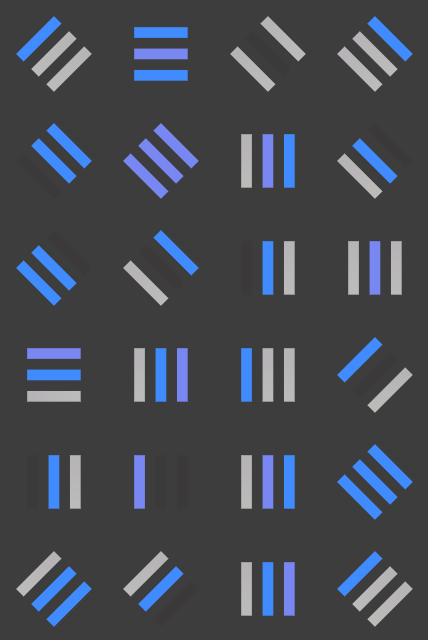
Give the GLSL for this pattern, as a Shadertoy shader.

```glsl
// Four columns of square cells on charcoal, each holding three parallel bars.
// A sine hash per cell turns the trio by a multiple of 45 degrees, and a hash
// per bar picks blue, violet, grey or a nearly hidden dark tone.

const float COLUMNS = 4.0;
const vec2 CELL_CENTER = vec2(0.504);       // in cells, from the top left
const float BAR_PITCH = 0.2;                // lengths in cell widths
const vec2 BAR_HALF_SIZE = vec2(0.05, 0.25);
const float EIGHTH_TURN = 0.78539816;
const float SEED = 3.7;

const vec3 BACKGROUND = vec3(0.240, 0.239, 0.239);
const vec3 BLUE = vec3(0.250, 0.550, 1.000);
const vec3 VIOLET = vec3(0.470, 0.530, 0.950);
const vec3 GREY = vec3(0.735, 0.733, 0.727);
const vec3 GREY_SHADE = vec3(0.718, 0.704, 0.720);
const vec3 DARK = vec3(0.230, 0.222, 0.222);

// Cumulative shares of the random choices
const vec3 TURN_SHARES = vec3(0.38, 0.71, 0.96);   // upright, left, right, flat
const vec3 COLOR_SHARES = vec3(0.35, 0.53, 0.81);  // blue, violet, grey, dark

float hash(vec2 p) {
    return fract(sin(dot(p, vec2(127.1, 311.7)) + SEED) * 43758.5453);
}

float boxDistance(vec2 p, vec2 halfSize) {
    vec2 d = abs(p) - halfSize;
    return length(max(d, 0.0)) + min(max(d.x, d.y), 0.0);
}

// Angle of the trio in one cell
float cellAngle(vec2 cell) {
    float h = hash(cell);
    float steps = h < TURN_SHARES.x ? 0.0
                : h < TURN_SHARES.y ? 1.0
                : h < TURN_SHARES.z ? -1.0 : 2.0;
    return steps * EIGHTH_TURN;
}

// Flat colour of a bar; grey carries a faint shade along its length
vec3 barColor(vec2 cell, float index, float along) {
    float h = hash(cell + vec2(17.0, 41.0) * (index + 2.0));
    if (h < COLOR_SHARES.x) return BLUE;
    if (h < COLOR_SHARES.y) return VIOLET;
    if (h < COLOR_SHARES.z) return mix(GREY, GREY_SHADE, smoothstep(-0.25, 0.25, along));
    return DARK;
}

void mainImage(out vec4 fragColor, in vec2 fragCoord) {
    // Square cells counted from the top left
    float cellSize = iResolution.x / COLUMNS;
    vec2 grid = vec2(fragCoord.x, iResolution.y - fragCoord.y) / cellSize;
    vec2 cell = floor(grid);
    vec2 p = fract(grid) - CELL_CENTER;
    p.y = -p.y;

    // Turn into the frame of the bars
    float angle = cellAngle(cell);
    float c = cos(angle), s = sin(angle);
    p = mat2(c, -s, s, c) * p;

    // Nearest of the three bars
    float index = clamp(round(p.x / BAR_PITCH), -1.0, 1.0);
    float d = boxDistance(p - vec2(index * BAR_PITCH, 0.0), BAR_HALF_SIZE);
    float coverage = clamp(0.5 - d * cellSize, 0.0, 1.0);

    vec3 color = mix(BACKGROUND, barColor(cell, index, p.y), coverage);
    fragColor = vec4(color, 1.0);
}
```
